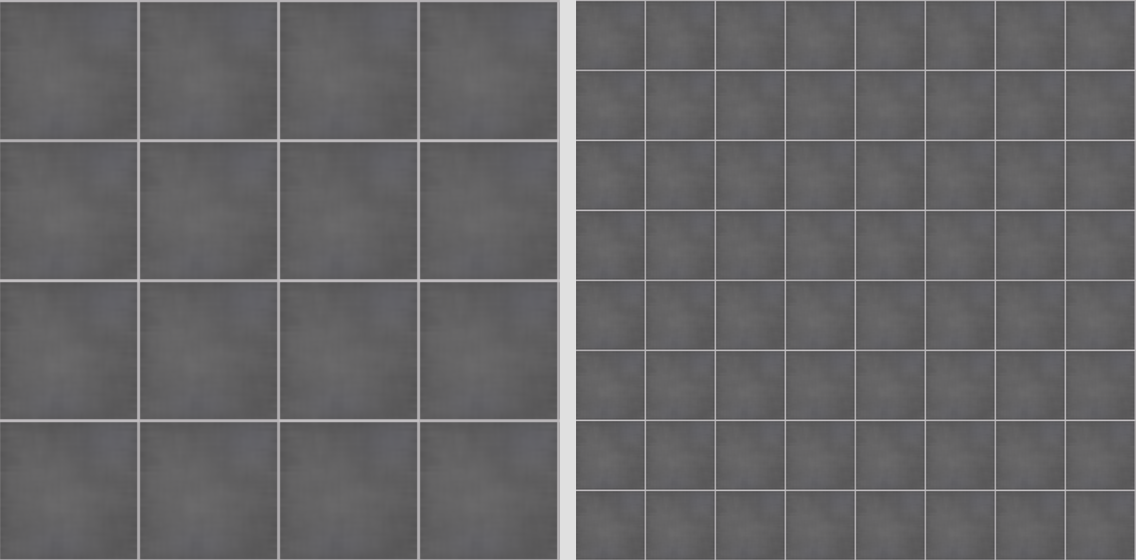
Left: one tile. Right: repeated 2 by 2.
Give the GLSL for this texture, as a WebGL 1 fragment shader.

```glsl
precision highp float;
uniform vec2 u_resolution;

const float TILES = 4.0;
const vec2 JOINT_OFFSET = vec2(0.010, 0.005);
const float JOINT_HALF_WIDTH = 0.0105;
const float JOINT_SOFTNESS = 0.0065;

const vec3 SLATE = vec3(0.382, 0.378, 0.381);
const vec3 BLUE_TINT = vec3(-0.004, -0.002, 0.014);
const vec3 GROUT = vec3(0.735, 0.722, 0.732);

float hash(vec2 p, float seed) {
  return fract(sin(dot(p, vec2(127.1, 311.7)) + seed * 74.7) * 43758.5453);
}

// Value noise on the unit square that wraps after `period` cells
float wrapNoise(vec2 uv, vec2 period, float seed) {
  vec2 p = uv * period;
  vec2 i = floor(p);
  vec2 f = fract(p);
  f = f * f * (3.0 - 2.0 * f);
  vec2 a = mod(i, period);
  vec2 b = mod(i + 1.0, period);
  float low = mix(hash(a, seed), hash(vec2(b.x, a.y), seed), f.x);
  float high = mix(hash(vec2(a.x, b.y), seed), hash(b, seed), f.x);
  return mix(low, high, f.y);
}

// Layered noise centred on zero
float clouds(vec2 uv, vec2 period, float seed) {
  float sum = 0.0;
  float weight = 0.5;
  for (int i = 0; i < 4; i++) {
    sum += weight * (wrapNoise(uv, period, seed + float(i)) - 0.5);
    period *= 2.0;
    weight *= 0.55;
  }
  return sum;
}

float blob(vec2 p, vec2 centre, vec2 radius) {
  vec2 q = (p - centre) / radius;
  return exp(-dot(q, q));
}

// Mottled face shared by all tiles, with slight wear that differs per tile
vec3 tileColor(vec2 t, float seed) {
  float tone = 0.022 * blob(t, vec2(0.42, 0.38), vec2(0.30, 0.38));
  tone -= 0.030 * blob(t, vec2(0.84, 0.20), vec2(0.22, 0.28));
  tone -= 0.016 * blob(t, vec2(0.80, 0.58), vec2(0.18, 0.08));
  tone -= 0.014 * blob(t, vec2(0.25, 0.97), vec2(0.50, 0.10));
  tone -= 0.016 * blob(t, vec2(0.02, 0.50), vec2(0.10, 0.45));
  tone += 0.045 * clouds(t, vec2(5.0), 3.0);
  tone += 0.018 * clouds(t, vec2(4.0), seed);

  // Fine brushed threads, strongest near the side edges
  float threads = wrapNoise(t, vec2(7.0, 48.0), 11.0) - 0.5;
  float strands = wrapNoise(t, vec2(44.0, 8.0), 17.0) - 0.5;
  float side = smoothstep(0.30, 0.50, abs(t.x - 0.5));
  tone += threads * mix(0.008, 0.026, side) + strands * 0.009;

  float blue = blob(t, vec2(0.82, 0.86), vec2(0.24, 0.16));
  blue += 0.8 * blob(t, vec2(0.42, 0.12), vec2(0.22, 0.12));
  return SLATE + tone + BLUE_TINT * blue;
}

// Brightness of one joint segment
float groutShade(vec2 segment, float low, float high, float seed) {
  return mix(low, high, hash(segment, seed));
}

void main() {
  vec2 p = gl_FragCoord.xy / u_resolution * TILES + JOINT_OFFSET;
  vec2 cell = mod(floor(p), TILES);
  vec2 joint = mod(floor(p + 0.5), TILES);
  vec2 tile = fract(p);
  vec2 dist = 0.5 - abs(tile - 0.5);

  vec3 color = tileColor(tile, 20.0 + 9.0 * hash(cell, 5.0));

  // Narrow shadow beside the joints
  float edge = min(dist.x, dist.y);
  color -= 0.032 * exp(-edge * 28.0);

  // Soft grout lines, each segment a little lighter or duller
  vec2 soft = max(vec2(JOINT_SOFTNESS), 0.75 * TILES / u_resolution);
  vec2 line = 1.0 - smoothstep(JOINT_HALF_WIDTH - soft, JOINT_HALF_WIDTH + soft, dist);
  float upright = groutShade(vec2(joint.x, cell.y), 0.91, 1.00, 31.0);
  float level = groutShade(vec2(cell.x, joint.y), 0.95, 1.06, 37.0);
  color = mix(color, GROUT * upright, line.x);
  color = mix(color, GROUT * level, line.y);

  gl_FragColor = vec4(color, 1.0);
}
```
